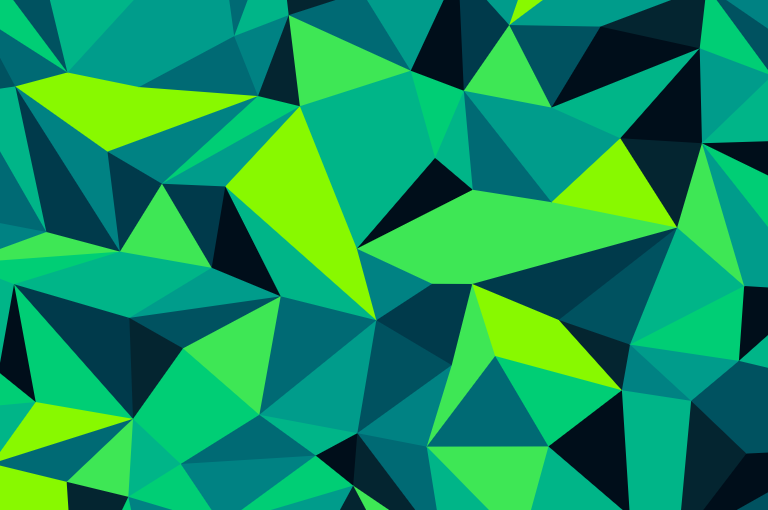
Write a WebGL 1 fragment shader that draws this background.

```glsl
precision highp float;
// Low-poly mosaic of flat, irregular triangles in black, teal, green and lime.

uniform vec2 u_resolution;

const float ROWS = 6.0;          // grid cells per canvas height
const float JITTER = 0.42;       // largest vertex displacement, in cells
const float STAGGER = 0.5;       // sideways shift of every other row
const float TILT = 0.32;         // rotation of the hidden grid, in radians
const float TONE_SCATTER = 0.5;  // randomness added to the even tone spread
const vec2 ORIGIN = vec2(17.3, 31.6);
const vec3 TONE_STEP = vec3(0.7549, 0.5698, 0.38);

const vec3 BLACK = vec3(0.000, 0.055, 0.100);
const vec3 INK   = vec3(0.015, 0.145, 0.190);
const vec3 NAVY  = vec3(0.000, 0.227, 0.294);
const vec3 PETROL = vec3(0.000, 0.322, 0.376);
const vec3 TEAL  = vec3(0.000, 0.415, 0.455);
const vec3 CYAN  = vec3(0.000, 0.510, 0.515);
const vec3 SEA   = vec3(0.000, 0.612, 0.545);
const vec3 JADE  = vec3(0.000, 0.710, 0.533);
const vec3 EMERALD = vec3(0.000, 0.808, 0.459);
const vec3 GREEN = vec3(0.243, 0.906, 0.333);
const vec3 LIME  = vec3(0.533, 0.976, 0.000);

float hash(vec2 p) {
  return fract(sin(dot(p, vec2(127.1, 311.7))) * 43758.5453);
}

float cross2(vec2 a, vec2 b) {
  return a.x * b.y - a.y * b.x;
}

float signedArea(vec2 a, vec2 b, vec2 c) {
  return 0.5 * cross2(b - a, c - a);
}

// Grid vertex, shifted on alternate rows and displaced within a disc.
vec2 vertexAt(vec2 id) {
  float angle = 6.2832 * hash(id);
  float radius = JITTER * sqrt(hash(id + 57.3));
  vec2 shift = vec2(STAGGER * mod(id.y, 2.0), 0.0);
  return id + shift + radius * vec2(cos(angle), sin(angle));
}

// Distance to the line through a and b, positive on its right side.
float edgeDistance(vec2 p, vec2 a, vec2 b) {
  return cross2(p - a, b - a) / max(length(b - a), 0.0001);
}

// Antialiased coverage of a counter-clockwise triangle.
float triangleCoverage(vec2 p, vec2 a, vec2 b, vec2 c, float pixel) {
  float d = max(edgeDistance(p, a, b),
            max(edgeDistance(p, b, c), edgeDistance(p, c, a)));
  return clamp(0.5 - d / pixel, 0.0, 1.0);
}

// Thresholds are the cumulative area shares of the colours.
vec3 palette(float t) {
  if (t < 0.08) return BLACK;
  if (t < 0.14) return INK;
  if (t < 0.23) return NAVY;
  if (t < 0.31) return PETROL;
  if (t < 0.41) return TEAL;
  if (t < 0.50) return CYAN;
  if (t < 0.59) return SEA;
  if (t < 0.68) return JADE;
  if (t < 0.79) return EMERALD;
  if (t < 0.91) return GREEN;
  return LIME;
}

// Evenly spread tones, loosened by noise; side tells the two halves apart.
vec3 facetColor(vec2 cell, float side) {
  float scatter = TONE_SCATTER * hash(cell + 19.7 * side + 7.1);
  return palette(fract(dot(vec3(cell, side), TONE_STEP) + scatter));
}

void main() {
  // Rotated grid space
  float c = cos(TILT);
  float s = sin(TILT);
  vec2 p = mat2(c, s, -s, c) * (gl_FragCoord.xy / u_resolution.y) * ROWS + ORIGIN;
  float pixel = ROWS / u_resolution.y;
  vec2 base = floor(p);

  vec3 color = vec3(0.0);
  float weight = 0.0;
  for (int j = -1; j <= 1; j++) {
    for (int i = -1; i <= 1; i++) {
      vec2 cell = base + vec2(float(i), float(j));
      vec2 v0 = vertexAt(cell);
      vec2 v1 = vertexAt(cell + vec2(1.0, 0.0));
      vec2 v2 = vertexAt(cell + vec2(1.0, 1.0));
      vec2 v3 = vertexAt(cell + vec2(0.0, 1.0));

      // Split along the diagonal that leaves the fatter triangles
      float rising = min(signedArea(v0, v1, v2), signedArea(v0, v2, v3));
      float falling = min(signedArea(v0, v1, v3), signedArea(v1, v2, v3));
      bool useRising = rising > falling;
      float lower = triangleCoverage(p, v0, v1, useRising ? v2 : v3, pixel);
      float upper = triangleCoverage(p, useRising ? v0 : v1, v2, v3, pixel);

      color += lower * facetColor(cell, 0.0) + upper * facetColor(cell, 1.0);
      weight += lower + upper;
    }
  }
  gl_FragColor = vec4(color / max(weight, 0.001), 1.0);
}
```
